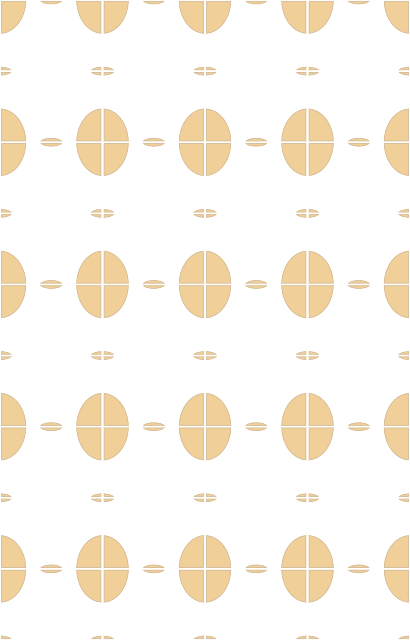
This pattern is drawn by a Shadertoy shader. Its source:

```glsl
// Lengths are fractions of the canvas height.
const vec2 TILE = vec2(0.16016, 0.22222);
const vec2 DISC_RADII = vec2(0.0410, 0.0527);
const vec2 SIDE_RADII = vec2(0.0175, 0.0068);
const vec2 BETWEEN_RADII = vec2(0.0185, 0.0069);
const vec2 GAP = vec2(0.0018, 0.0013);       // half widths: upright, level
const vec2 LEVEL_GAP = vec2(-1.0, 0.0013);   // negative: no upright gap
const float EDGE_HALF_WIDTH = 0.0006;
const float EDGE_INSET = 0.0008;
const float EDGE_STRENGTH = 0.65;

const vec3 PAPER = vec3(1.0);
const vec3 TAN = vec3(0.94, 0.81, 0.60);
const vec3 EDGE = vec3(0.77, 0.71, 0.63);

// Offset from the nearest lattice point
vec2 wrapTile(vec2 p) {
    return p - TILE * floor(p / TILE + 0.5);
}

// Approximate signed distance to an ellipse
float ellipseDistance(vec2 p, vec2 radii) {
    float k = length(p / radii);
    float slope = length(p / (radii * radii));
    return k * (k - 1.0) / max(slope, 1e-4);
}

// Ellipse cut along its axes by straight gaps
float splitEllipse(vec2 p, vec2 radii, vec2 gap) {
    vec2 cut = gap - abs(p);
    return max(ellipseDistance(p, radii), max(cut.x, cut.y));
}

void mainImage(out vec4 fragColor, in vec2 fragCoord) {
    float pixel = 1.0 / iResolution.y;
    vec2 p = (fragCoord - vec2(0.5 * iResolution.x, 0.0)) * pixel;
    p.y -= 0.5 * TILE.y;

    // Large discs, with small ovals halfway along each row and column
    float disc = splitEllipse(wrapTile(p), DISC_RADII, GAP);
    float side = splitEllipse(wrapTile(p - vec2(0.5 * TILE.x, 0.0)), SIDE_RADII, LEVEL_GAP);
    float between = splitEllipse(wrapTile(p - vec2(0.0, 0.5 * TILE.y)), BETWEEN_RADII, GAP);
    float d = min(disc, min(side, between));

    // Flat fill with a thin inner edge
    float soft = 0.5 * pixel;
    float fill = 1.0 - smoothstep(-soft, soft, d);
    float edge = 1.0 - smoothstep(EDGE_HALF_WIDTH - soft, EDGE_HALF_WIDTH + soft,
                                  abs(d + EDGE_INSET));
    vec3 color = mix(PAPER, TAN, fill);
    color = mix(color, EDGE, EDGE_STRENGTH * edge);
    fragColor = vec4(color, 1.0);
}
```
